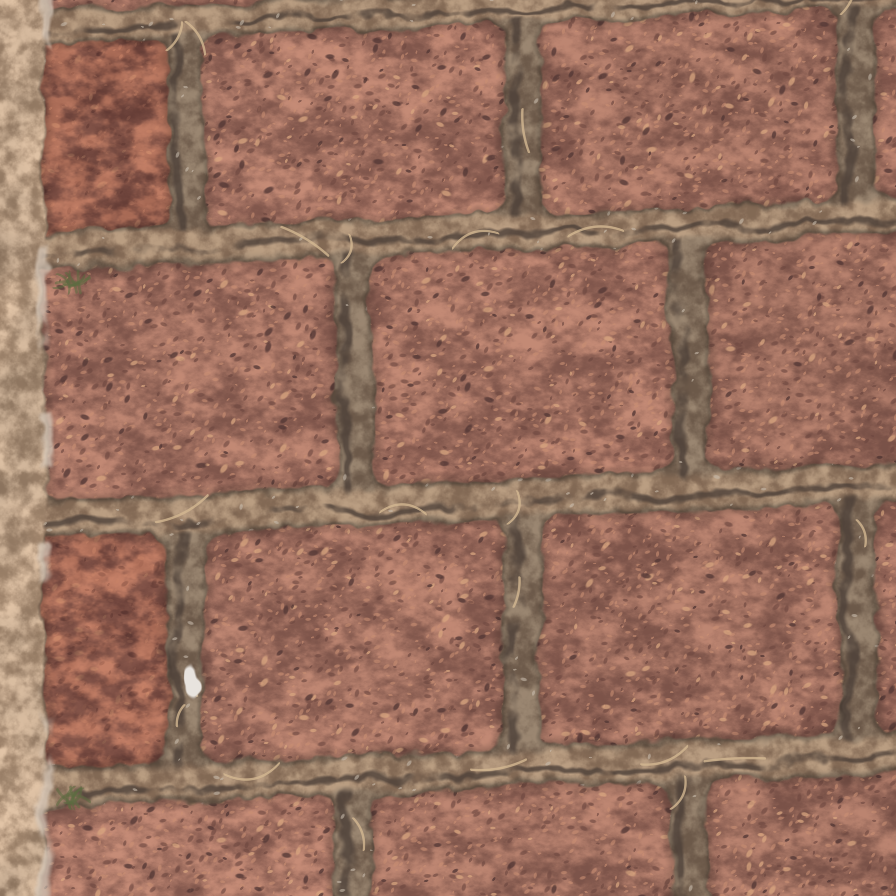
Write a WebGL 1 fragment shader that draws this texture.

```glsl
precision highp float;
uniform vec2 u_resolution;

const vec2 PITCH = vec2(0.374, 0.3);
const vec2 HALF_BRICK = vec2(0.166, 0.128);
const float FIRST_JOINT_X = 0.208;
const float CURB_X = 0.05;

float hash(vec2 p) {
  vec3 q = fract(vec3(p.xyx) * 0.1031);
  q += dot(q, q.yzx + 33.33);
  return fract((q.x + q.y) * q.z);
}

vec2 hash2(vec2 p) {
  return vec2(hash(p + 3.7), hash(p + 41.3));
}

float noise(vec2 p) {
  vec2 i = floor(p), f = fract(p);
  f = f * f * (3.0 - 2.0 * f);
  return mix(mix(hash(i), hash(i + vec2(1, 0)), f.x),
             mix(hash(i + vec2(0, 1)), hash(i + vec2(1, 1)), f.x), f.y);
}

float fbm(vec2 p) {
  float sum = 0.0, amp = 0.5;
  for (int i = 0; i < 4; i++) {
    sum += amp * noise(p);
    p = mat2(1.6, 1.2, -1.2, 1.6) * p + 7.1;
    amp *= 0.5;
  }
  return sum / 0.9375;
}

float roundedBox(vec2 p, vec2 halfSize, float radius) {
  vec2 q = abs(p) - halfSize + radius;
  return length(max(q, 0.0)) + min(max(q.x, q.y), 0.0) - radius;
}

// Randomly turned oval specks, one at most per cell
float specks(vec2 p, float cells, float size, float density, float seed) {
  vec2 g = p * cells + seed, id = floor(g);
  float mask = 0.0;
  for (int j = -1; j <= 1; j++) {
    for (int i = -1; i <= 1; i++) {
      vec2 c = id + vec2(i, j);
      vec2 r = hash2(c);
      vec2 d = g - c - r;
      float a = 0.5 + 1.8 * (hash(c + 9.2) - 0.5);
      d = vec2(cos(a) * d.x + sin(a) * d.y, cos(a) * d.y - sin(a) * d.x);
      float radius = size * (0.4 + 0.6 * r.x);
      float blob = 1.0 - smoothstep(radius * 0.45, radius, length(d * vec2(1.0, 1.9)));
      mask = max(mask, blob * step(hash(c + 17.0), density));
    }
  }
  return mask;
}

// Curved stalk centred on the origin
float stalk(vec2 p, float angle, float halfLength, float bend, float width) {
  vec2 d = vec2(cos(angle) * p.x + sin(angle) * p.y, cos(angle) * p.y - sin(angle) * p.x);
  d.y += bend * (d.x * d.x / halfLength - halfLength * 0.5);
  float dist = length(vec2(max(abs(d.x) - halfLength, 0.0), d.y));
  return 1.0 - smoothstep(width * 0.5, width * 1.6, dist);
}

// Course coordinate, growing downward along the tilted rows
float courseAt(vec2 p) {
  float v = (0.719 - p.y + 0.042 * p.x) / PITCH.y + 1.0;
  return v < 1.0 ? 1.0 + (v - 1.0) * 1.2 : v;
}

float jointShift(float course) {
  return FIRST_JOINT_X + 0.5 * PITCH.x * mod(course, 2.0);
}

vec3 brickColor(vec2 p, vec2 id, float d, float worn) {
  float tone = hash(id + 5.0);
  float mottle = 0.55 * fbm(p * vec2(24.0, 34.0)) + 0.45 * fbm(p * vec2(90.0, 130.0) + 30.0);
  vec3 c = mix(vec3(0.49, 0.33, 0.29), vec3(0.75, 0.53, 0.45), smoothstep(0.25, 0.75, mottle));
  c *= 0.96 + 0.08 * tone;
  c = mix(c, vec3(0.79, 0.56, 0.45), 0.6 * specks(p, 95.0, 0.5, 0.45, 11.0));
  c = mix(c, vec3(0.43, 0.28, 0.25), 0.65 * specks(p, 75.0, 0.48, 0.4, 60.0));
  c = mix(c, vec3(0.85, 0.65, 0.50), 0.75 * specks(p, 44.0, 0.34, 0.3, 90.0));
  c = mix(c, vec3(0.33, 0.22, 0.21), 0.8 * specks(p, 40.0, 0.32, 0.18 + 0.25 * tone, 140.0));
  float crags = fbm(p * vec2(50.0, 70.0) + 15.0);
  vec3 rough = mix(vec3(0.35, 0.19, 0.17), vec3(0.78, 0.48, 0.37), smoothstep(0.28, 0.72, crags));
  c = mix(c, rough, worn * 0.6);
  return c * mix(0.84, 1.0, smoothstep(0.0, 0.012, -d));
}

vec3 mortarColor(vec2 p, vec2 joint, float grain) {
  vec3 c = mix(vec3(0.51, 0.41, 0.33), vec3(0.73, 0.62, 0.51), grain);
  float upright = smoothstep(0.012, 0.023, abs(joint.y));
  c = mix(c, c * vec3(0.83, 0.85, 0.87), upright);
  float wander = 0.012 * (noise(p * 19.0) - 0.5);
  float broken = smoothstep(0.25, 0.55, fbm(p * 28.0 + 8.0));
  float bed = 1.0 - smoothstep(0.001, 0.006, abs(joint.y - 0.005 - wander));
  float side = upright * (1.0 - smoothstep(0.002, 0.009, abs(joint.x + 0.009 - wander)));
  c = mix(c, vec3(0.30, 0.25, 0.22), 0.8 * broken * max(bed, side));
  return mix(c, vec3(0.78, 0.73, 0.67), 0.6 * specks(p, 70.0, 0.35, 0.12, 210.0));
}

void main() {
  vec2 p = gl_FragCoord.xy / u_resolution;
  float grain = smoothstep(0.2, 0.8, fbm(p * 75.0));
  vec2 warp = vec2(fbm(p * 22.0), fbm(p * 22.0 + 50.0)) - 0.5;
  vec2 w = p + 0.018 * warp + 0.006 * (vec2(noise(p * 90.0), noise(p * 90.0 + 20.0)) - 0.5);

  // Running bond
  float v = courseAt(w), course = floor(v);
  float u = (w.x - jointShift(course)) / PITCH.x;
  vec2 id = vec2(floor(u), course);
  vec2 local = (fract(vec2(u, v)) - 0.5) * PITCH;
  vec2 joint = (fract(vec2(u, v) + 0.5) - 0.5) * PITCH;
  float d = max(roundedBox(local, HALF_BRICK, 0.02), CURB_X - w.x);
  float worn = step(u, 0.0) * (1.0 - mod(course, 2.0));
  vec3 color = mortarColor(p, joint, grain);
  color *= mix(0.8, 1.0, smoothstep(0.0, 0.007, d));
  color = mix(brickColor(p, id, d, worn), color, smoothstep(-0.002, 0.002, d));

  // Sandy curb with a chipped pale rim
  vec3 sand = mix(vec3(0.58, 0.48, 0.39), vec3(0.84, 0.73, 0.62), grain);
  sand *= 0.88 + 0.24 * fbm(p * 18.0);
  color = mix(color, sand, 1.0 - smoothstep(CURB_X - 0.004, CURB_X + 0.002, w.x));
  float rim = 1.0 - smoothstep(0.002, 0.009, abs(w.x - CURB_X));
  color = mix(color, vec3(0.84, 0.78, 0.72), 0.75 * rim * smoothstep(0.52, 0.66, fbm(p * 16.0 + 4.0)));

  // Straw caught in the joints, grass at the curb
  for (int i = 0; i < 30; i++) {
    float n = float(i);
    vec2 r = hash2(vec2(n, 2.0)), s = hash2(vec2(n, 8.0));
    float row = mod(n, 4.0), lying = step(0.6, s.x);
    float x = jointShift(row) + PITCH.x * floor(r.x * 3.0) + 0.025 * (s.y - 0.5);
    x = mix(x, 0.08 + 0.9 * r.x, lying);
    float depth = row + mix(r.y, 0.04 * (r.y - 0.5), lying);
    float y = 0.719 + 0.042 * x - (depth - 1.0) * PITCH.y;
    float angle = mix(1.57, 0.0, lying) + 1.1 * (s.y - 0.5);
    float straw = stalk(p - vec2(x, y), angle, 0.012 + 0.022 * s.x, 0.8 * (r.y - 0.5), 0.0013);
    color = mix(color, vec3(0.83, 0.72, 0.57), 0.8 * straw);
    vec2 root = vec2(0.08 + 0.025 * (r.x - 0.5), mix(0.11, 0.685, mod(n, 2.0)));
    float blade = stalk(p - root, 3.1 * s.y, 0.012, r.y - 0.5, 0.0015);
    color = mix(color, vec3(0.36, 0.42, 0.25), 0.55 * blade * step(n, 15.0));
  }

  // Pale pebble
  float pebble = length((w - vec2(0.216, 0.237)) * vec2(1.0, 0.45));
  color = mix(color, vec3(0.91, 0.89, 0.87), 1.0 - smoothstep(0.007, 0.01, pebble));
  gl_FragColor = vec4(color, 1.0);
}
```
